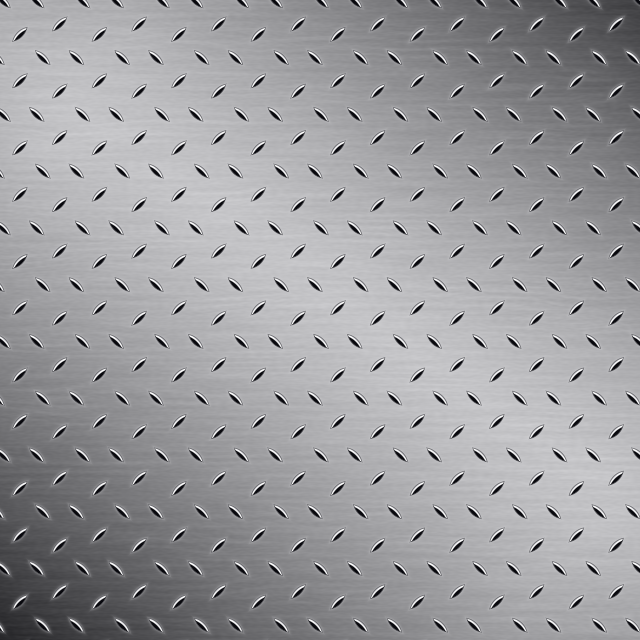
Give the GLSL for this texture, as a WebGL 2 fragment shader.

```glsl
#version 300 es
precision highp float;
// Brushed steel tread plate with rows of raised lozenges leaning alternately left and right.
uniform vec2 u_resolution;
out vec4 fragColor;

const float ROW = 0.714; // row spacing, in column widths

float hash(vec2 p) {
  vec3 h = fract(vec3(p.xyx) * 0.1031);
  h += dot(h, h.yzx + 33.33);
  return fract((h.x + h.y) * h.z);
}

float cornerSlope(vec2 cell, vec2 offset) {
  float angle = 6.2832 * hash(cell);
  return dot(vec2(cos(angle), sin(angle)), offset);
}

float gradientNoise(vec2 p) {
  vec2 i = floor(p), f = fract(p);
  vec2 s = f * f * f * (f * (f * 6.0 - 15.0) + 10.0);
  vec2 e = vec2(1.0, 0.0);
  return mix(mix(cornerSlope(i, f), cornerSlope(i + e, f - e), s.x),
             mix(cornerSlope(i + e.yx, f - e.yx), cornerSlope(i + e.xx, f - e.xx), s.x), s.y);
}

// Pointed oval lying along x, cut from two equal circles
float lozengeDistance(vec2 q, float halfLength, float halfWidth) {
  float radius = (halfLength * halfLength + halfWidth * halfWidth) / (2.0 * halfWidth);
  return length(vec2(q.x, abs(q.y) + radius - halfWidth)) - radius;
}

// Sheet lit along a diagonal band, with wavy grain
vec3 brushedSteel(vec2 uv) {
  float band = abs(uv.y - 0.72 * uv.x - 0.09) / 1.232;
  float tone = 0.77 - 0.95 * pow(band, 1.4);
  tone -= 0.08 * smoothstep(0.5, 0.75, abs(dot(uv - 0.5, vec2(0.8, 0.6))));
  float warp = gradientNoise(uv * vec2(5.0, 16.0) + 7.0);
  float wave = sin(6.2832 * (uv.y * 85.0 + 2.0 * warp));
  float patches = smoothstep(-0.3, 0.4, gradientNoise(uv * vec2(4.0, 23.0) + 40.0));
  tone += 0.016 * patches * smoothstep(0.0, 1.0, wave);
  tone += 0.035 * gradientNoise(uv * vec2(7.0, 150.0));
  tone += 0.025 * gradientNoise(uv * vec2(90.0, 330.0));
  return vec3(tone) + vec3(-0.003, -0.003, 0.008);
}

// One raised lozenge rising to the right, lit from the upper left
vec3 addLozenge(vec3 color, vec2 q, float aa) {
  vec2 axis = vec2(0.72, -0.694);
  vec2 local = vec2(dot(q, axis), dot(q, vec2(-axis.y, axis.x)));
  float d = lozengeDistance(local, 0.132, 0.041);
  // Pale glow, dark rim, then the polished face
  color = mix(color, vec3(0.86, 0.86, 0.87), 0.4 * exp(-max(d, 0.0) * 75.0));
  color = mix(color, vec3(0.25, 0.25, 0.27), 0.85 * (1.0 - smoothstep(-aa, aa, d)));
  vec3 face = mix(vec3(0.99), vec3(0.8, 0.8, 0.82), smoothstep(-0.01, -0.034, local.y));
  color = mix(color, face, 1.0 - smoothstep(-aa, aa, d + 0.009));
  // Black crescent on the shaded side
  float shade = lozengeDistance(local - vec2(-0.008, 0.014), 0.108, 0.021);
  shade = max(shade, d + 0.006);
  return mix(color, vec3(0.03, 0.03, 0.05), 1.0 - smoothstep(-aa, aa, shade));
}

void main() {
  vec2 uv = gl_FragCoord.xy / u_resolution;
  uv.y = 1.0 - uv.y;
  vec2 p = uv * 8.05;
  float aa = 0.75 * 8.05 / u_resolution.y;
  vec3 color = brushedSteel(uv);

  // Rising lozenges, staggered up and down
  vec2 grid = vec2(0.5, ROW);
  vec2 cell = floor((p - vec2(0.0, 0.01)) / grid);
  vec2 rising = p - vec2(0.0, 0.01) - (cell + 0.5) * grid;
  rising.y -= 0.065 * (1.0 - 2.0 * mod(cell.x + cell.y, 2.0));
  color = addLozenge(color, rising, aa);

  // Falling lozenges in pairs, every other row shifted by half a column
  float row = floor((p.y - 0.01) / ROW + 0.5);
  vec2 falling = vec2(fract(p.x + 0.25 - 0.5 * mod(row, 2.0)) - 0.5, p.y - 0.01 - row * ROW);
  falling.x -= falling.x < 0.0 ? -0.212 : 0.212;
  color = addLozenge(color, vec2(-falling.x, falling.y), aa);

  fragColor = vec4(clamp(color, 0.0, 1.0), 1.0);
}
```
